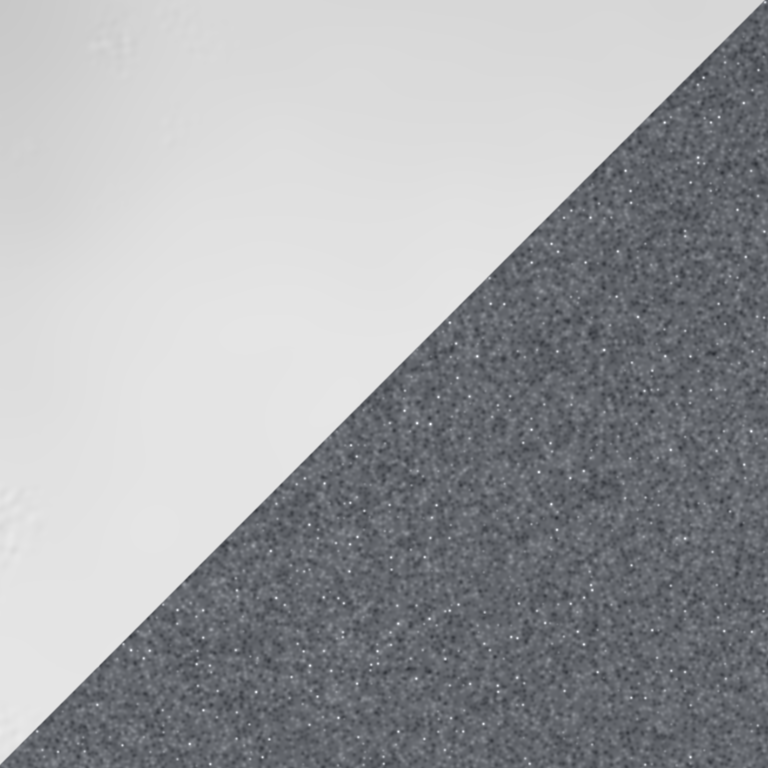
A WebGL 1 fragment shader for this background:

```glsl
precision highp float;

uniform vec2 u_resolution;

#define PAPER_BRIGHT vec3(0.895, 0.895, 0.895)
#define STONE_COLOR vec3(0.388, 0.400, 0.422)
#define EDGE_OFFSET 0.004
#define EDGE_SOFTNESS 0.0016
#define GRAIN_CELLS 200.0
#define GRAIN_AMOUNT 0.105
#define MOTTLE_CELLS 55.0
#define MOTTLE_AMOUNT 0.018
#define SPARKLE_CELLS 115.0
#define SPARKLE_RARITY 0.90
#define FLECK_CELLS 85.0
#define FLECK_AMOUNT 0.035

vec3 hash3(vec2 p) {
  vec3 q = fract(p.xyx * vec3(0.1031, 0.1030, 0.0973));
  q += dot(q, q.yxz + 33.33);
  return fract((q.xxy + q.yzz) * q.zyx);
}

// Cellular noise: soft light and dark spots scattered around zero
float spots(vec2 p) {
  vec2 cell = floor(p);
  float sum = 0.0;
  for (int j = -1; j <= 1; j++) {
    for (int i = -1; i <= 1; i++) {
      vec2 id = cell + vec2(float(i), float(j));
      vec3 h = hash3(id + 17.0);
      vec2 d = p - id - h.xy;
      sum += (2.0 * h.z - 1.0) * exp(-3.2 * dot(d, d));
    }
  }
  return sum;
}

// Rare bright crystals, at most one in each cell
float sparkles(vec2 p) {
  vec2 id = floor(p);
  vec3 h = hash3(id + 71.0);
  vec2 d = p - id - mix(vec2(0.3), vec2(0.7), h.xy);
  float strength = smoothstep(SPARKLE_RARITY, 1.0, h.z);
  return (0.25 + 0.75 * strength * strength) * step(SPARKLE_RARITY, h.z)
    * exp(-22.0 * dot(d, d));
}

vec3 paper(vec2 uv) {
  // Shade gathers along the top and in the upper left corner
  float topShade = smoothstep(0.55, 1.03, uv.y);
  float leftShade = (1.0 - smoothstep(0.0, 0.28, uv.x)) * smoothstep(0.1, 0.95, uv.y);
  float tone = -0.052 * topShade - 0.055 * leftShade;
  tone += 0.005 * spots(uv * 11.0);

  // Embossed flecks near the left border and the upper left
  float nearLeft = 1.0 - smoothstep(0.01, 0.08, uv.x);
  float nearCorner = 1.0 - smoothstep(0.05, 0.26, length(uv - vec2(0.08, 0.94)));
  vec2 q = uv * FLECK_CELLS;
  float relief = spots(q) - spots(q + vec2(0.35, -0.3));
  float patches = smoothstep(-0.1, 0.5, spots(uv * 16.0 + 5.0));
  tone += FLECK_AMOUNT * relief * patches * max(nearLeft, nearCorner);
  return PAPER_BRIGHT + tone;
}

vec3 stone(vec2 uv) {
  float shade = -0.025 * smoothstep(0.45, 1.0, uv.y) * smoothstep(0.6, 1.0, uv.x);
  shade += GRAIN_AMOUNT * spots(uv * GRAIN_CELLS);
  shade += MOTTLE_AMOUNT * spots(uv * MOTTLE_CELLS + 31.0);
  float glint = sparkles(uv * SPARKLE_CELLS);
  return STONE_COLOR + shade + 0.5 * glint;
}

void main() {
  vec2 uv = gl_FragCoord.xy / u_resolution;

  // Signed distance to the diagonal, positive on the paper side
  float side = (uv.y - uv.x - EDGE_OFFSET) * 0.7071;
  float blur = max(EDGE_SOFTNESS, 0.7 / u_resolution.y);
  float paperMask = smoothstep(-blur, blur, side);

  // Thin dark rim on the stone beside the cut
  float rim = 0.03 * exp(-abs(side) * 260.0);
  vec3 color = mix(stone(uv) - rim, paper(uv), paperMask);
  gl_FragColor = vec4(clamp(color, 0.0, 1.0), 1.0);
}
```
